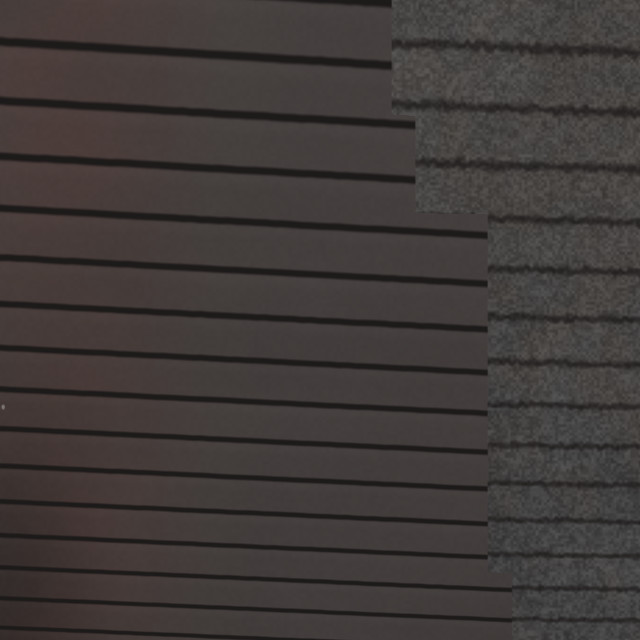
Reproduce this texture procedurally as a three.js fragment shader.

```glsl
// Dark grooved boards receding downward, smooth on the left and grainy on the right of a stepped seam.
#define SMOOTH_TINT vec3(0.262, 0.243, 0.237)
#define ROUGH_TINT vec3(0.288, 0.278, 0.270)
#define GROOVE_TINT vec3(0.115, 0.103, 0.102)
#define RUST_TINT vec3(0.022, -0.012, -0.016)
#define GROOVE_HALF 0.070
#define GROOVE_SOFT 0.038
#define GRAIN_CELLS 230.0
#define GRAIN_DEPTH 0.085
#define SEAM_SOFT 0.0016

varying vec2 vUv;

float hash(vec2 p) {
  vec3 q = fract(vec3(p.xyx) * 0.1031);
  q += dot(q, q.yzx + 33.33);
  return fract((q.x + q.y) * q.z);
}

float noise(vec2 p) {
  vec2 i = floor(p);
  vec2 f = fract(p);
  f = f * f * (3.0 - 2.0 * f);
  return mix(mix(hash(i), hash(i + vec2(1.0, 0.0)), f.x),
             mix(hash(i + vec2(0.0, 1.0)), hash(i + vec2(1.0, 1.0)), f.x), f.y);
}

float fbm(vec2 p) {
  float sum = 0.0;
  float gain = 0.5;
  for (int i = 0; i < 4; i++) {
    sum += gain * noise(p);
    p = p * 2.03 + 17.1;
    gain *= 0.5;
  }
  return sum / 0.9375;
}

float riseAt(float edge, float v) {
  return smoothstep(edge - SEAM_SOFT, edge + SEAM_SOFT, v);
}

// Perspective board index; grooves lie at whole numbers.
float boardIndex(float y, vec3 plane) {
  return (y - plane.x) / (plane.y - plane.z * y);
}

float groove(float index, float halfWidth, float soft) {
  float d = abs(fract(index + 0.5) - 0.5);
  return 1.0 - smoothstep(halfWidth - soft, halfWidth + soft, d);
}

vec3 smoothBoards(vec2 p) {
  float y = (p.y - 0.062 * p.x) / (1.0 - 0.02 * p.x);
  float index = boardIndex(y, vec3(0.0651, 0.09746, 0.03272));

  // Rusty cast and shade at the left side
  float blotch = fbm(p * vec2(6.0, 9.0));
  float rust = exp(-pow((p.x - 0.10) / 0.17, 2.0)) * (0.45 + 0.9 * blotch);
  float shade = (1.0 - smoothstep(0.0, 0.22, p.x)) * smoothstep(0.45, 1.0, p.y);
  vec3 color = SMOOTH_TINT + RUST_TINT * rust;
  color *= 1.0 - 0.25 * shade;
  color *= 1.03 - 0.06 * p.y + 0.07 * (blotch - 0.5);
  color += 0.010 * (noise(p * 170.0) - 0.5);

  // Faint bevel light under each groove
  float below = fract(index);
  color += 0.010 * smoothstep(0.08, 0.14, below) * (1.0 - smoothstep(0.14, 0.40, below));
  float wobble = 0.012 * (noise(p * vec2(70.0, 20.0)) - 0.5);
  return mix(color, GROOVE_TINT, groove(index + wobble, GROOVE_HALF, GROOVE_SOFT));
}

vec3 roughBoards(vec2 p) {
  float back = p.x - 1.0;
  float y = (p.y - 0.040 * back) / (1.0 - 0.03 * back);
  float index = boardIndex(y, vec3(0.0820, 0.1001, 0.0328));

  // Coarse grain and a cooler lower part
  float grain = noise(p * GRAIN_CELLS) + 0.5 * noise(p * GRAIN_CELLS * 0.47 + 9.0) - 0.75;
  float blotch = fbm(p * 9.0 + 31.0) - 0.5;
  vec3 color = mix(ROUGH_TINT, vec3(0.262, 0.258, 0.258), smoothstep(0.25, 1.0, p.y));
  color += GRAIN_DEPTH * grain + 0.045 * blotch;
  color += vec3(0.012, 0.0, -0.012) * (noise(p * 24.0 + 5.0) - 0.5);

  // Ragged, softer grooves
  float ragged = 0.09 * (noise(p * vec2(130.0, 90.0)) - 0.5);
  float line = groove(index + ragged, GROOVE_HALF, 0.062);
  vec3 dark = GROOVE_TINT + 0.035 + 0.04 * grain;
  return mix(color, dark, line * 0.88);
}

void main() {
  vec2 p = vec2(vUv.x, 1.0 - vUv.y);

  // Seam moves right in steps toward the bottom
  float seam = 0.612 + 0.037 * riseAt(0.180, p.y)
             + 0.113 * riseAt(0.334, p.y) + 0.038 * riseAt(0.895, p.y);
  vec3 color = mix(smoothBoards(p), roughBoards(p), riseAt(seam, p.x));

  // Tiny pale fleck
  float fleck = 1.0 - smoothstep(0.001, 0.004, length((p - vec2(0.005, 0.636)) * vec2(1.0, 0.7)));
  color = mix(color, vec3(0.55, 0.53, 0.51), 0.8 * fleck);

  gl_FragColor = vec4(clamp(color, 0.0, 1.0), 1.0);
}
```
